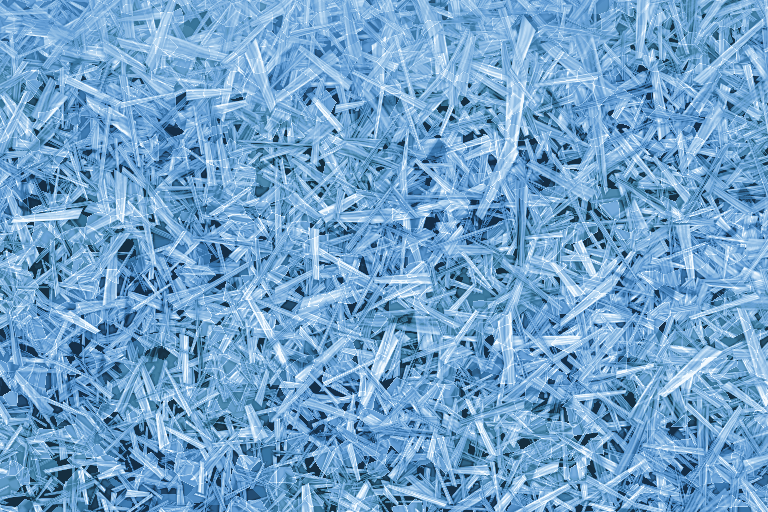
A Shadertoy shader for this texture:

```glsl
// A mat of broken ice needles over dark water. Rotated jittered grids are painted
// back to front as one brightness value, each cell holding one slanted, streaked
// crystal; cellular chips add fine facets and a ramp turns brightness into blue.

vec4 hash4(vec2 p) {
    vec4 q = fract(p.xyxy * vec4(.1031, .1030, .0973, .1099));
    q += dot(q, q.wzxy + 33.33);
    return fract((q.xxyz + q.yzzw) * q.zywx);
}

mat2 rotation(float a) {
    return mat2(cos(a), sin(a), -sin(a), cos(a));
}

// Cellular noise: x = border distance, y = random value of the nearest chip
vec2 chips(vec2 p) {
    float first = 9., second = 9., value = 0.;
    for (int j = -1; j <= 1; j++)
    for (int i = -1; i <= 1; i++) {
        vec2 id = floor(p) + vec2(i, j);
        vec4 rnd = hash4(id + 71.);
        float d = length(p - id - rnd.xy);
        if (d < first) { second = first; first = d; value = rnd.z; }
        else second = min(second, d);
    }
    return vec2(second - first, value);
}

// Slow waves for regional changes, about -1 to 1
float drift(vec2 p) {
    return .5 * sin(p.x * 4.1 + 2. * sin(p.y * 3.3 + 1.)) + .5 * sin(p.y * 5.7 - p.x * 2.3 + 2.);
}

// Paints one layer of needles over the brightness so far
float paintNeedles(float tone, vec2 uv, float layer) {
    float scale = 7.5 + 8. * fract(layer * .618);
    mat2 turn = rotation(layer * 2.4);
    vec2 offset = vec2(40. + layer * 17.3, 60. + layer * 9.7);
    vec2 p = turn * uv * scale + offset;
    float px = .8 * scale / iResolution.y;

    for (int j = -1; j <= 1; j++)
    for (int i = -1; i <= 1; i++) {
        vec2 id = floor(p) + vec2(i, j);
        vec4 rnd = hash4(id);
        vec4 look = hash4(id + 133.7);
        vec2 q = rotation(6.283 * rnd.z) * (p - id - rnd.xy);

        // Shape: tapered bar with slanted ends, finer toward the lower left
        vec2 centre = (id + rnd.xy - offset) * turn / scale;
        float size = mix(.6, 1., smoothstep(-.1, 1.2, centre.x * .5 + centre.y));
        bool gap = look.w < .1;
        float halfLength = size * (gap ? .22 : mix(.35, .82, rnd.w));
        float halfWidth = size * mix(.035, .125, look.x * look.x);
        halfWidth *= 1. - .35 * clamp(q.x / halfLength, -1., 1.);
        float slant = 1.6 * (look.y - .5);
        float edge = max(abs(q.y) - halfWidth, abs(q.x + q.y * slant) - halfLength);
        float cover = smoothstep(px, -px, edge);

        // Shadow cast on the ice below
        tone *= 1. - .24 * smoothstep(.07, 0., edge);

        // Surface: lengthwise streaks, one lit facet, pale rims, cross fractures
        float across = q.y / halfWidth;
        float along = q.x * 7. + look.z * 40.;
        float body = mix(.28, .76, look.z);
        body += .10 * sin(across * 4. + along * .4 + look.y * 20.);
        body += .08 * sin(across * 11. + sin(along) * 1.5);
        body += .13 * smoothstep(-.1, .1, across - look.y + .4) - .05;
        body += .30 * smoothstep(.6, .95, abs(across)) * (.45 + .55 * sin(along * .7));
        body += .22 * smoothstep(.75, 1., sin(along * 1.9 + across * 2.)) * look.y;
        if (gap) body = .03 + .15 * look.y;
        tone = mix(tone, body, cover * mix(.55, .96, look.w));
    }
    return tone;
}

// Dark water through mid blue to white ice
vec3 iceColour(float t) {
    vec3 c = mix(vec3(.08, .18, .28), vec3(.21, .45, .67), smoothstep(0., .16, t));
    c = mix(c, vec3(.39, .62, .84), smoothstep(.14, .37, t));
    c = mix(c, vec3(.55, .73, .89), smoothstep(.36, .58, t));
    c = mix(c, vec3(.71, .84, .95), smoothstep(.57, .79, t));
    return mix(c, vec3(.95, .98, 1.), smoothstep(.78, 1.05, t));
}

void mainImage(out vec4 fragColor, in vec2 fragCoord) {
    vec2 uv = fragCoord / iResolution.y;
    vec2 bent = uv + .006 * sin(uv.yx * 47. + 3. * sin(uv * 23.));
    vec2 chip = chips(bent * vec2(30., 36.) + 50.);

    // Water and submerged chips, then the needles
    float tone = .08 + .3 * chip.y;
    for (int k = 0; k < 16; k++) tone = paintNeedles(tone, uv, float(k));

    // Chipped facets with thin bright cracks
    tone += .14 * (chip.y - .5);
    tone += .25 * smoothstep(.09, .02, chip.x) * smoothstep(.5, .9, chip.y);

    // Contrast, regional light and milky haze near the top
    float region = drift(uv);
    tone = .56 + (tone - .51) * 1.3 + .04 * region;
    tone = mix(tone, .57, .28 * smoothstep(.6, 1., uv.y + .15 * region));

    // Shadows lean teal in places
    vec3 colour = iceColour(clamp(tone, 0., 1.1));
    float teal = smoothstep(.45, .2, tone) * smoothstep(-.5, .5, drift(uv * 3. + 5.));
    colour *= mix(vec3(1.), vec3(1.02, 1.01, .9), teal);
    fragColor = vec4(colour, 1.);
}
```
